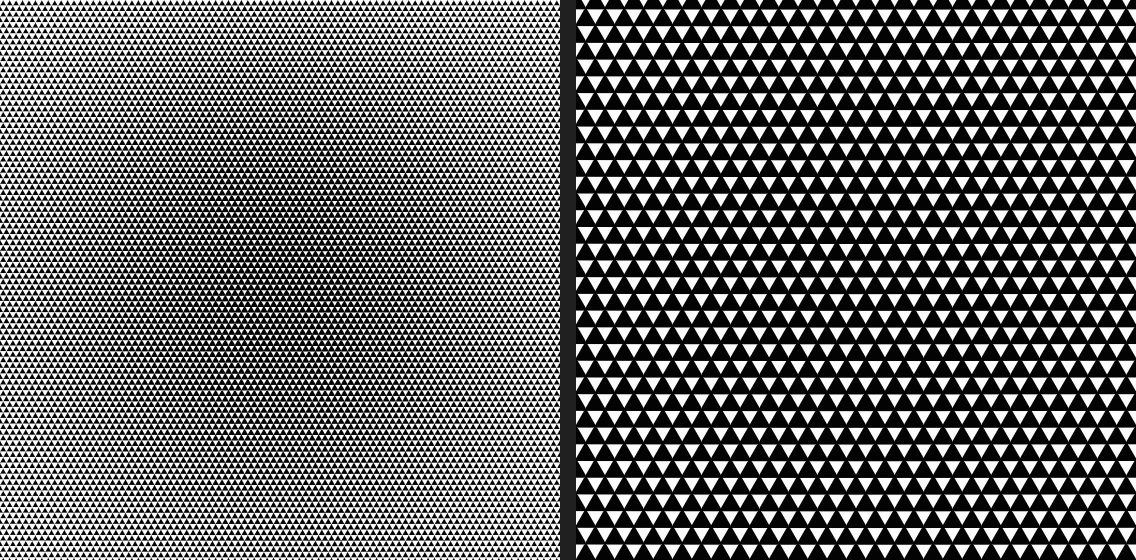
Left: the whole. Right: its middle third, enlarged.
A Shadertoy shader for this pattern:

```glsl
// Fine staggered rows of black triangles on white, swelling towards the centre.

const float COLUMNS = 87.0;            // triangles across the canvas
const float ROW_HEIGHT = 0.8660254;    // height of a triangle of side 1
const float SPREAD_CENTRE = 0.066;     // outward growth of the black, in sides
const float SPREAD_CORNER = -0.040;
const float CORNER_RADIUS = 0.7071;    // centre to corner, in canvas widths
const float EDGE_PIXELS = 1.0;         // width of the smoothed edge
const vec3 BLACK = vec3(0.01);
const vec3 WHITE = vec3(0.99);

// Signed distance to the black area; p is in triangle sides, y pointing down.
float triangleRows(vec2 p) {
    float row = floor(p.y / ROW_HEIGHT);
    float stagger = 0.5 * mod(row, 2.0);
    float x = abs(fract(p.x + stagger) - 0.5);
    float height = (row + 1.0) * ROW_HEIGHT - p.y;

    float slant = ROW_HEIGHT * x + 0.5 * (height - ROW_HEIGHT);
    float ownTriangle = max(slant, -height);
    float baseAbove = ROW_HEIGHT - height;
    return min(ownTriangle, baseAbove);
}

// Growth of the triangles, largest in the middle of the canvas.
float spreadAt(vec2 uv) {
    float radius = length(uv - 0.5) / CORNER_RADIUS;
    return mix(SPREAD_CENTRE, SPREAD_CORNER, smoothstep(0.0, 1.0, radius));
}

void mainImage(out vec4 fragColor, in vec2 fragCoord) {
    // Rows are counted from the top edge.
    float pixel = COLUMNS / iResolution.x;
    vec2 p = vec2(fragCoord.x, iResolution.y - fragCoord.y) * pixel;

    // Linear coverage across each edge.
    float d = triangleRows(p) - spreadAt(fragCoord / iResolution.xy);
    float white = clamp(d / (EDGE_PIXELS * pixel) + 0.5, 0.0, 1.0);
    fragColor = vec4(mix(BLACK, WHITE, white), 1.0);
}
```
